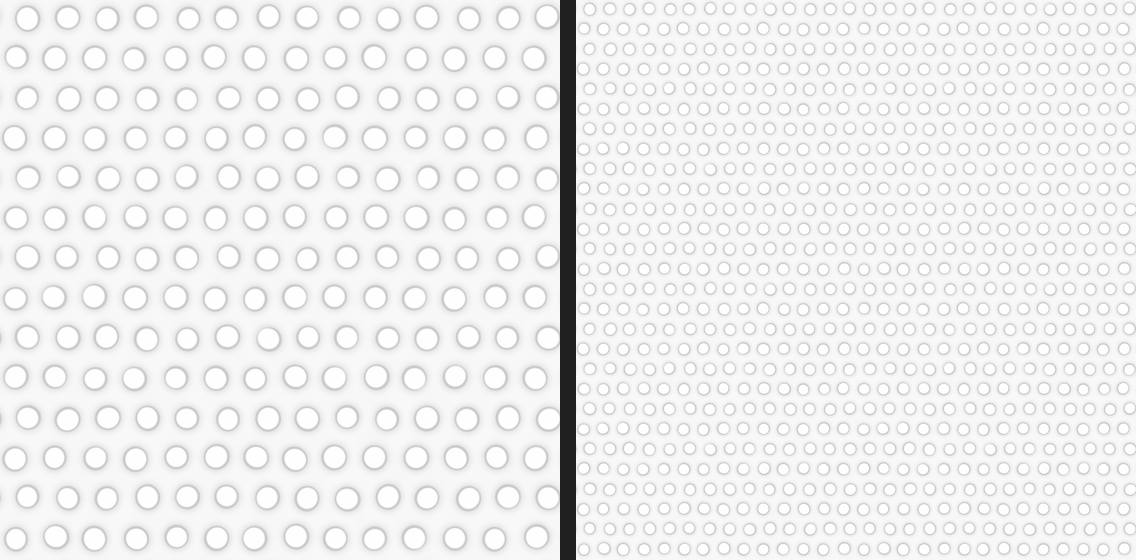
Left, the tile; right, the same tile 2 across and 2 down.
Give the GLSL for this pattern, as a WebGL 2 fragment shader.

```glsl
#version 300 es
precision highp float;
// Staggered white dots with soft grey rims and faint halos on a pale ground.

uniform vec2 u_resolution;
out vec4 fragColor;

const float REPEATS = 14.0;                 // dots across and down, even so rows wrap
const float EVEN_ROW_X = 0.385;             // dot centre in its cell, even rows
const float ODD_ROW_X = 0.69;               // dot centre in its cell, odd rows
const float DOT_Y = 0.55;
const float RIM_RADIUS = 0.313;             // all lengths in cells
const float DOT_RADIUS = 0.258;
const float EDGE_SOFTNESS = 0.022;
const float HALO_REACH = 0.095;
const float HALO_STRENGTH = 0.75;
const float POSITION_JITTER = 0.035;
const float RADIUS_JITTER = 0.012;
const float DOT_SHIFT = 0.014;              // wander of the dot inside its rim
const float SQUASH = 0.025;
const float RIM_FADE = 0.4;                 // greatest fading on one side of a rim
const float MOTTLE = 0.006;

const vec3 GROUND = vec3(0.972);
const vec3 HALO = vec3(0.885);
const vec3 RIM = vec3(0.79);
const vec3 DOT = vec3(0.995);

float hash(vec2 p) {
    return fract(sin(dot(p, vec2(127.1, 311.7))) * 43758.5453);
}

// Random pair from -1 to 1 for a cell.
vec2 scatter(vec2 cell, float seed) {
    return 2.0 * vec2(hash(cell + seed), hash(cell + seed + 37.3)) - 1.0;
}

// Smooth value noise that wraps after a whole number of periods.
float wrappedNoise(vec2 p, float period) {
    vec2 i = floor(p);
    vec2 f = p - i;
    f = f * f * (3.0 - 2.0 * f);
    vec2 a = mod(i, period);
    vec2 b = mod(i + 1.0, period);
    return mix(mix(hash(a), hash(vec2(b.x, a.y)), f.x),
               mix(hash(vec2(a.x, b.y)), hash(b), f.x), f.y);
}

void main() {
    vec2 uv = gl_FragCoord.xy / u_resolution;
    vec2 p = uv * REPEATS;
    vec2 home = floor(p);
    float pixel = REPEATS / min(u_resolution.x, u_resolution.y);
    float soft = max(EDGE_SOFTNESS, 0.7 * pixel);

    float halo = 0.0;
    float rim = 0.0;
    float disc = 0.0;

    // Gather the dots of the surrounding cells.
    for (int y = -1; y <= 1; y++) {
        for (int x = -1; x <= 1; x++) {
            vec2 cell = home + vec2(x, y);
            vec2 id = mod(cell, REPEATS);
            float rowX = mod(id.y, 2.0) < 0.5 ? EVEN_ROW_X : ODD_ROW_X;
            vec2 centre = cell + vec2(rowX, DOT_Y) + POSITION_JITTER * scatter(id, 1.7);
            vec2 wobble = scatter(id, 11.9);
            vec2 lean = scatter(id, 23.1);

            // Slightly squashed distance to the outer rim edge.
            vec2 d = p - centre;
            float angle = atan(d.y, d.x);
            float squash = SQUASH * wobble.x * cos(2.0 * angle + 6.2832 * lean.x);
            float rimDist = length(d) * (1.0 + squash) - RIM_RADIUS - RADIUS_JITTER * wobble.y;
            float dotDist = length(d - DOT_SHIFT * lean) * (1.0 + 1.5 * squash)
                          - DOT_RADIUS - RADIUS_JITTER * wobble.y;

            // Some rims pale away on one side.
            float side = max(dot(normalize(d + 1e-5), lean), 0.0);
            float fade = RIM_FADE * side * side * smoothstep(0.2, 1.0, hash(id + 5.3));

            rim = max(rim, (1.0 - fade) * (1.0 - smoothstep(-soft, soft, rimDist)));
            disc = max(disc, 1.0 - smoothstep(-soft, soft, dotDist));
            float reach = max(rimDist, 0.0) / HALO_REACH;
            halo += HALO_STRENGTH * exp(-reach * reach * 0.6 - reach * 0.5);
        }
    }

    // Ground, halo, rim and dot from back to front.
    vec3 colour = GROUND + MOTTLE * (wrappedNoise(p * 2.0, REPEATS * 2.0) - 0.5);
    colour = mix(colour, HALO, min(halo, 1.0));
    colour = mix(colour, RIM, rim);
    colour = mix(colour, DOT, disc);
    fragColor = vec4(colour, 1.0);
}
```
